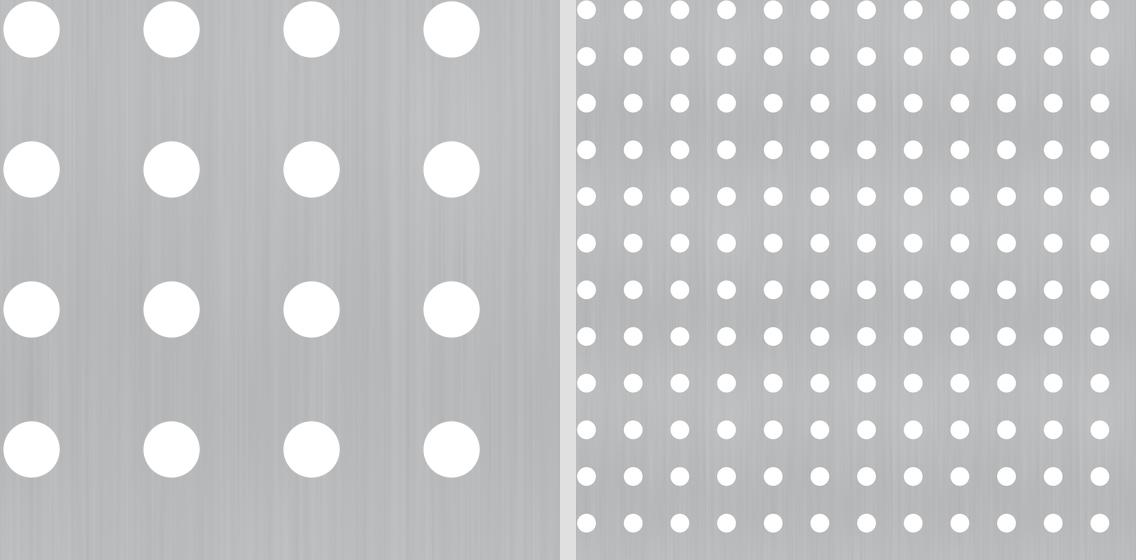
Left, the tile; right, the same tile 3 across and 3 down.
Reproduce this texture procedurally as a WebGL 2 fragment shader.

```glsl
#version 300 es
precision highp float;
// Brushed grey metal sheet with vertical grain and a square grid of round white holes.

uniform vec2 u_resolution;
out vec4 fragColor;

const float TAU = 6.2831853;
const float HOLES_PER_SIDE = 4.0;
const float HOLE_RADIUS = 0.0502;                // in canvas units
const vec2 HOLE_CENTRE = vec2(0.2255, 0.7896);   // within one grid cell
const vec3 METAL = vec3(0.724, 0.730, 0.737);
const vec3 HOLE = vec3(1.0);

float hash(vec2 p, float seed) {
    vec3 q = fract(vec3(p.xyx + seed) * vec3(0.1031, 0.1030, 0.0973));
    q += dot(q, q.yzx + 33.33);
    return fract((q.x + q.y) * q.z);
}

// Value noise from -1 to 1 that wraps after a whole number of cells.
float wrapNoise(vec2 uv, vec2 cells, float seed) {
    vec2 p = uv * cells;
    vec2 i = floor(p);
    vec2 f = p - i;
    f = f * f * (3.0 - 2.0 * f);
    vec2 a = mod(i, cells);
    vec2 b = mod(i + 1.0, cells);
    float low = mix(hash(a, seed), hash(vec2(b.x, a.y), seed), f.x);
    float high = mix(hash(vec2(a.x, b.y), seed), hash(b, seed), f.x);
    return 2.0 * mix(low, high, f.y) - 1.0;
}

// Long vertical streaks: fine hairlines over wider bands.
float brushedGrain(vec2 uv) {
    float grain = 0.0;
    float columns = 256.0;
    float strength = 0.011;
    for (int layer = 0; layer < 4; layer++) {
        float seed = 17.0 * float(layer) + 3.0;
        float constant = wrapNoise(uv, vec2(columns, 1.0), seed);
        float fading = wrapNoise(uv, vec2(columns, 4.0), seed + 7.0);
        grain += strength * (0.65 * constant + 0.6 * fading);
        columns *= 0.5;
        strength *= 0.85;
    }
    return grain;
}

// Soft reflection, lighter near the top and darker below the middle.
float sheen(vec2 uv) {
    float vertical = cos(TAU * (uv.y - 0.86));
    float cloud = wrapNoise(uv, vec2(5.0, 4.0), 91.0);
    return 0.011 * vertical + 0.005 * cloud;
}

// Signed distance to the nearest hole, in canvas units.
float holeDistance(vec2 uv, float count, vec2 centre, float radius) {
    vec2 cell = fract(uv * count - centre + 0.5) - 0.5;
    return length(cell) / count - radius;
}

void main() {
    vec2 uv = gl_FragCoord.xy / u_resolution;
    float pixel = 1.0 / min(u_resolution.x, u_resolution.y);

    // Metal surface
    vec3 colour = METAL + brushedGrain(uv) + sheen(uv);

    // Punched holes with smooth edges
    float d = holeDistance(uv, HOLES_PER_SIDE, HOLE_CENTRE, HOLE_RADIUS);
    float inside = 1.0 - smoothstep(-0.7 * pixel, 0.7 * pixel, d);
    fragColor = vec4(mix(colour, HOLE, inside), 1.0);
}
```
